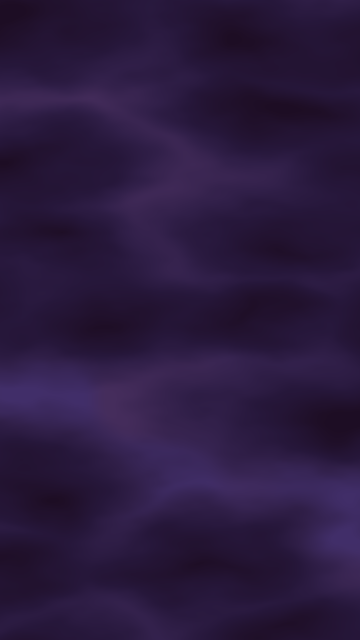
Reproduce this background procedurally as a WebGL 2 fragment shader.

```glsl
#version 300 es
precision highp float;

uniform vec2 u_resolution;
out vec4 fragColor;

vec2 hash2(vec2 p) {
    vec3 q = fract(vec3(p.xyx) * vec3(0.1031, 0.1030, 0.0973));
    q += dot(q, q.yzx + 33.33);
    return fract((q.xx + q.yz) * q.zy);
}

float valueNoise(vec2 p) {
    vec2 cell = floor(p);
    vec2 f = fract(p);
    f = f * f * f * (f * (f * 6.0 - 15.0) + 10.0);
    float bottom = mix(hash2(cell).x, hash2(cell + vec2(1.0, 0.0)).x, f.x);
    float top = mix(hash2(cell + vec2(0.0, 1.0)).x, hash2(cell + 1.0).x, f.x);
    return mix(bottom, top, f.y);
}

float fbm(vec2 p, int octaves) {
    float sum = 0.0;
    float total = 0.0;
    float weight = 1.0;
    for (int i = 0; i < octaves; i++) {
        sum += weight * valueNoise(p);
        total += weight;
        weight *= 0.45;
        p = mat2(1.6, 1.2, -1.2, 1.6) * p + 17.3;
    }
    return sum / total;
}

// Softened distance to the nearest scattered cell centre
float cellDistance(vec2 p, float jitter, float sharpness) {
    vec2 home = floor(p);
    float sum = 0.0;
    for (int y = -1; y <= 1; y++) {
        for (int x = -1; x <= 1; x++) {
            vec2 cell = home + vec2(x, y);
            vec2 centre = cell + 0.5 + jitter * (hash2(cell + 41.0) - 0.5);
            sum += exp(-sharpness * length(p - centre));
        }
    }
    return -log(sum) / sharpness;
}

// Bend the plane so that cell borders wander
vec2 warp(vec2 p, float amount) {
    vec2 offset = vec2(fbm(p * 1.7 + 5.2, 4), fbm(p * 1.7 + 31.7, 4));
    return p + amount * (offset - 0.5);
}

float ramp(float from, float to, float t) {
    return clamp((t - from) / (to - from), 0.0, 1.0);
}

vec3 palette(float tone, float warmth) {
    const vec3 shadow = vec3(0.115, 0.052, 0.140);
    const vec3 base = vec3(0.150, 0.090, 0.230);
    const vec3 haze = vec3(0.190, 0.122, 0.285);
    const vec3 coolGlow = vec3(0.255, 0.180, 0.410);
    const vec3 warmGlow = vec3(0.270, 0.175, 0.360);
    vec3 color = mix(shadow, base, ramp(0.06, 0.42, tone));
    color = mix(color, haze, ramp(0.42, 0.58, tone));
    return mix(color, mix(coolGlow, warmGlow, warmth), ramp(0.58, 0.84, tone));
}

void main() {
    vec2 uv = gl_FragCoord.xy / u_resolution.x;

    // Wide, flat cells: dark hearts with glowing seams
    vec2 p = warp(uv * vec2(1.7, 3.5) + vec2(3.3, 7.6), 0.6);
    float tone = cellDistance(p, 0.8, 20.0);

    // Broad drifts of light vary the depth of the cells
    float drift = fbm(uv * vec2(2.2, 3.0) + 9.4, 3);
    tone += 0.34 * (drift - 0.5) + 0.02;

    float warmth = smoothstep(0.35, 0.65, valueNoise(uv * 3.5 + 2.6));
    fragColor = vec4(palette(tone, warmth), 1.0);
}
```
